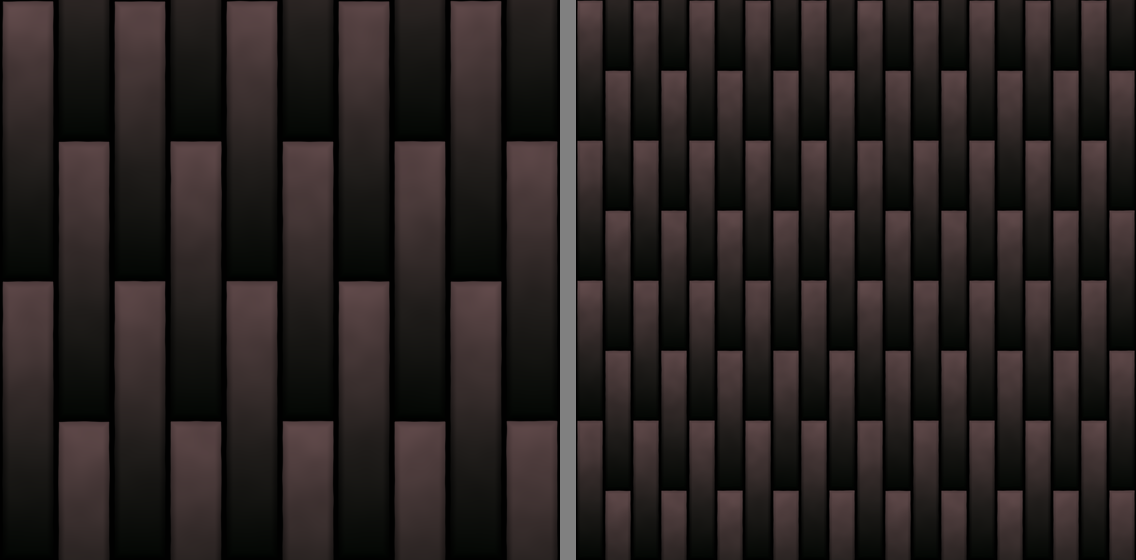
Left, the tile; right, the same tile 2 across and 2 down.
Give the GLSL for this pattern, as a WebGL 1 fragment shader.

```glsl
precision highp float;
// Dark upright planks in staggered columns, each fading from dusty mauve to
// near-black green. Every plank is a rounded box distance with a wobbling edge,
// shaded by a vertical ramp and mottled with wrapping gradient noise.

uniform vec2 u_resolution;

const float COLUMNS = 10.0;           // even, so the stagger wraps
const float ROWS = 2.0;
const float STAGGER = 0.5;            // shift of odd columns, in rows
const vec2 PLANK_HALF = vec2(0.0452, 0.2472);
const float TOP_GAP = 0.0024;
const float TOP_JITTER = 0.0012;
const float CORNER = 0.0018;
const float EDGE_SOFTNESS = 0.0016;
const float EDGE_WOBBLE = 0.0011;
const float WOBBLE_FREQ = 24.0;       // whole numbers, so the noise wraps
const float MOTTLE_FREQ = 12.0;
const float MOTTLE = 0.10;
const float SIDE_SHADE_WIDTH = 0.013;
const float RAMP_MIDDLE = 0.6;

const vec3 TOP_COLOR = vec3(0.370, 0.282, 0.285);
const vec3 MIDDLE_COLOR = vec3(0.127, 0.114, 0.106);
const vec3 BOTTOM_COLOR = vec3(0.008, 0.022, 0.010);
const vec3 GAP_COLOR = vec3(0.002, 0.004, 0.002);

float hash(vec2 p) {
  return fract(sin(dot(p, vec2(127.1, 311.7))) * 4375.85);
}

vec2 gradient(vec2 cell, float period) {
  float angle = 6.2832 * hash(mod(cell, period));
  return vec2(cos(angle), sin(angle));
}

// Gradient noise, about -0.7 to 0.7, repeating every period cells.
float noise(vec2 p, float period) {
  vec2 i = floor(p);
  vec2 f = p - i;
  vec2 s = f * f * f * (f * (f * 6.0 - 15.0) + 10.0);
  float a = dot(gradient(i, period), f);
  float b = dot(gradient(i + vec2(1.0, 0.0), period), f - vec2(1.0, 0.0));
  float c = dot(gradient(i + vec2(0.0, 1.0), period), f - vec2(0.0, 1.0));
  float d = dot(gradient(i + vec2(1.0, 1.0), period), f - vec2(1.0, 1.0));
  return mix(mix(a, b, s.x), mix(c, d, s.x), s.y);
}

float roundedBox(vec2 p, vec2 halfSize, float radius) {
  vec2 q = abs(p) - halfSize + radius;
  return length(max(q, 0.0)) + min(max(q.x, q.y), 0.0) - radius;
}

vec3 plankRamp(float t) {
  vec3 upper = mix(TOP_COLOR, MIDDLE_COLOR, clamp(t / RAMP_MIDDLE, 0.0, 1.0));
  float lower = clamp((t - RAMP_MIDDLE) / (1.0 - RAMP_MIDDLE), 0.0, 1.0);
  return mix(upper, BOTTOM_COLOR, lower);
}

void main() {
  vec2 uv = gl_FragCoord.xy / u_resolution;

  // Staggered grid, with rows counted downward
  float column = floor(uv.x * COLUMNS);
  float rowPos = (1.0 - uv.y) * ROWS - STAGGER * mod(column, 2.0);
  vec2 id = vec2(column, mod(floor(rowPos), ROWS));
  float t = fract(rowPos);
  vec2 local = vec2((fract(uv.x * COLUMNS) - 0.5) / COLUMNS, t / ROWS);

  // Whole-cell shifts give each plank its own piece of the noise
  vec2 shift = floor(vec2(hash(id + 3.0), hash(id + 17.0)) * MOTTLE_FREQ);
  float wobble = noise(uv * WOBBLE_FREQ + shift, WOBBLE_FREQ)
               + 0.5 * noise(uv * WOBBLE_FREQ * 2.0 + shift, WOBBLE_FREQ * 2.0);
  float mottle = noise(uv * MOTTLE_FREQ + shift, MOTTLE_FREQ)
               + 0.6 * noise(uv * MOTTLE_FREQ * 2.0 + shift, MOTTLE_FREQ * 2.0);

  // Plank outline
  float top = TOP_GAP + TOP_JITTER * (hash(id + 41.0) - 0.5);
  vec2 fromCenter = local - vec2(0.0, top + PLANK_HALF.y);
  float dist = roundedBox(fromCenter, PLANK_HALF, CORNER) + EDGE_WOBBLE * wobble;
  float softness = max(EDGE_SOFTNESS, 0.75 / min(u_resolution.x, u_resolution.y));
  float cover = 1.0 - smoothstep(-softness, softness, dist);

  // Plank face: ramp, mottling, sides that darken toward the bottom
  vec3 face = plankRamp(t) * (1.0 + MOTTLE * mottle);
  float sideShade = 1.0 - smoothstep(0.0, SIDE_SHADE_WIDTH, -dist);
  face *= 1.0 - mix(0.14, 0.6, t) * sideShade;

  gl_FragColor = vec4(mix(GAP_COLOR, face, cover), 1.0);
}
```
